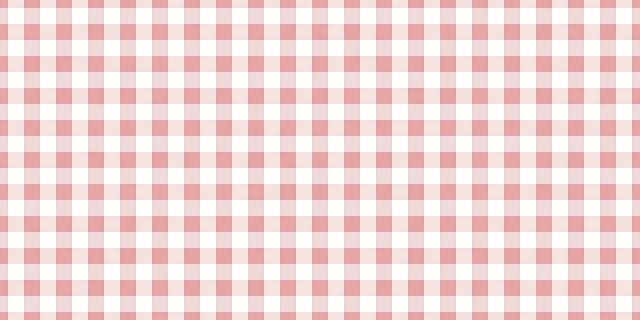
This pattern is drawn by a Shadertoy shader. Its source:

```glsl
// Soft pink gingham: woven vertical and horizontal bands on white cloth
#define REPEATS vec2(20.0, 10.0)
#define BAND_HALF 0.25
#define SOFTNESS 0.018
#define CLOTH vec3(1.0, 1.0, 0.995)
#define ROW_TINT vec3(0.96, 0.89, 0.875)
#define COLUMN_TINT vec3(0.94, 0.85, 0.845)
#define CROSS_TINT vec3(0.90, 0.65, 0.645)
#define EDGE_SHADE 0.025
#define CELL_VARIATION 0.008
#define MOTTLE 0.012
#define MOTTLE_SCALE 4.0

float hash(vec2 p) {
    vec3 q = fract(vec3(p.xyx) * 0.1031);
    q += dot(q, q.yzx + 33.33);
    return fract((q.x + q.y) * q.z);
}

// Value noise that wraps after a whole number of lattice steps
float wrapNoise(vec2 p, vec2 period) {
    vec2 i = floor(p), f = fract(p);
    f = f * f * (3.0 - 2.0 * f);
    float a = hash(mod(i, period));
    float b = hash(mod(i + vec2(1.0, 0.0), period));
    float c = hash(mod(i + vec2(0.0, 1.0), period));
    float d = hash(mod(i + vec2(1.0, 1.0), period));
    return mix(mix(a, b, f.x), mix(c, d, f.x), f.y);
}

void mainImage(out vec4 fragColor, in vec2 fragCoord) {
    vec2 p = fragCoord / iResolution.xy * REPEATS;
    vec2 soft = max(vec2(SOFTNESS), 0.5 * REPEATS / iResolution.xy);

    // Signed distance to the band edges; bands are centred on whole numbers
    vec2 edge = abs(fract(p + 0.5) - 0.5) - BAND_HALF;
    vec2 band = 1.0 - smoothstep(-soft, soft, edge);

    // Each kind of crossing has its own tint
    vec3 plainRow = mix(CLOTH, COLUMN_TINT, band.x);
    vec3 tintedRow = mix(ROW_TINT, CROSS_TINT, band.x);
    vec3 color = mix(plainRow, tintedRow, band.y);

    // Slightly denser thread along the band edges
    vec2 thread = 1.0 - smoothstep(vec2(0.0), 2.0 * soft, abs(edge + soft));
    float tinted = max(band.x, band.y);
    color *= 1.0 - EDGE_SHADE * max(thread.x, 0.5 * thread.y) * tinted;

    // Faint dye differences between cells and within them
    float cell = hash(mod(floor(p * 2.0 + 0.5), REPEATS * 2.0) + 7.0) - 0.5;
    float mottle = wrapNoise(p * MOTTLE_SCALE, REPEATS * MOTTLE_SCALE) - 0.5;
    float dye = CELL_VARIATION * cell + MOTTLE * mottle;
    color += dye * tinted * vec3(0.5, 1.0, 1.0);

    fragColor = vec4(clamp(color, 0.0, 1.0), 1.0);
}
```
